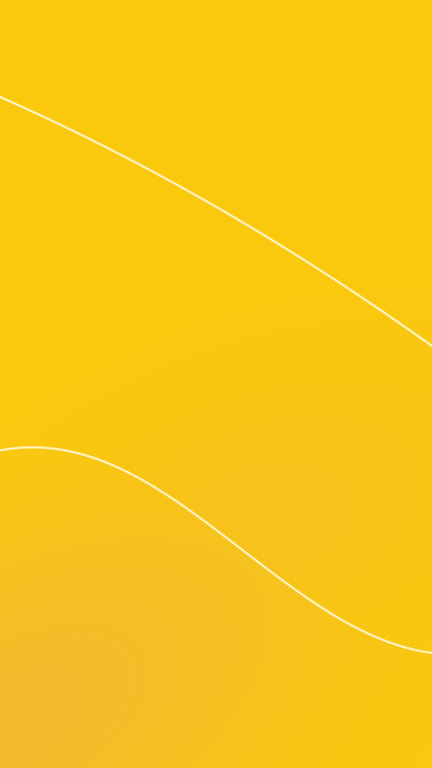
A WebGL 1 fragment shader for this background:

```glsl
precision highp float;
// Warm yellow backdrop with soft amber shading and two thin cream curves.

uniform vec2 u_resolution;

// Height of the long arc falling to the right.
float upperArc(float x) {
  return 0.8737 - 0.2475 * x - 0.0767 * x * x;
}

// Height of the S-shaped wave, slightly fuller on its left shoulder.
float lowerWave(float x) {
  float shoulder = 0.0078 * sin(3.1416 * x) * (1.0 - x);
  return 0.2819 + 0.1341 * cos(3.156 * (x - 0.0602)) + shoulder;
}

// Coverage of a thin stroke, given its height offset and slope.
float stroke(float offset, float slope) {
  float aspect = u_resolution.y / u_resolution.x;
  float dist = abs(offset) * aspect / length(vec2(1.0, slope * aspect));
  float blur = 0.75 / u_resolution.x;
  return 1.0 - smoothstep(0.0026 - blur, 0.0026 + blur, dist);
}

// Soft elliptical glow, slanted so that it rises to the right.
float glow(vec2 uv, vec2 center, vec2 radius, float slant) {
  vec2 d = uv - center;
  d.y -= slant * d.x;
  d /= radius;
  return exp(-dot(d, d));
}

void main() {
  vec2 uv = gl_FragCoord.xy / u_resolution;
  float wave = uv.y - lowerWave(uv.x);

  // Amber shading: a corner glow below the wave, a slanted haze above it
  float corner = glow(uv, vec2(0.0, 0.05), vec2(0.75, 0.25), 0.22);
  float haze = 0.48 * glow(uv, vec2(0.57, 0.31), vec2(0.55, 0.18), 0.15);
  float blur = 0.75 / u_resolution.y;
  float amber = mix(corner, haze, smoothstep(-blur, blur, wave));
  vec3 color = mix(vec3(0.982, 0.786, 0.048), vec3(0.95, 0.733, 0.18), amber);

  // Cream curves
  float upperLine = stroke(uv.y - upperArc(uv.x), -0.2475 - 0.1534 * uv.x);
  float lowerLine = stroke(wave, -0.4232 * sin(3.156 * (uv.x - 0.0602)));
  color = mix(color, vec3(1.0, 0.95, 0.75), max(upperLine, lowerLine));

  gl_FragColor = vec4(color, 1.0);
}
```
